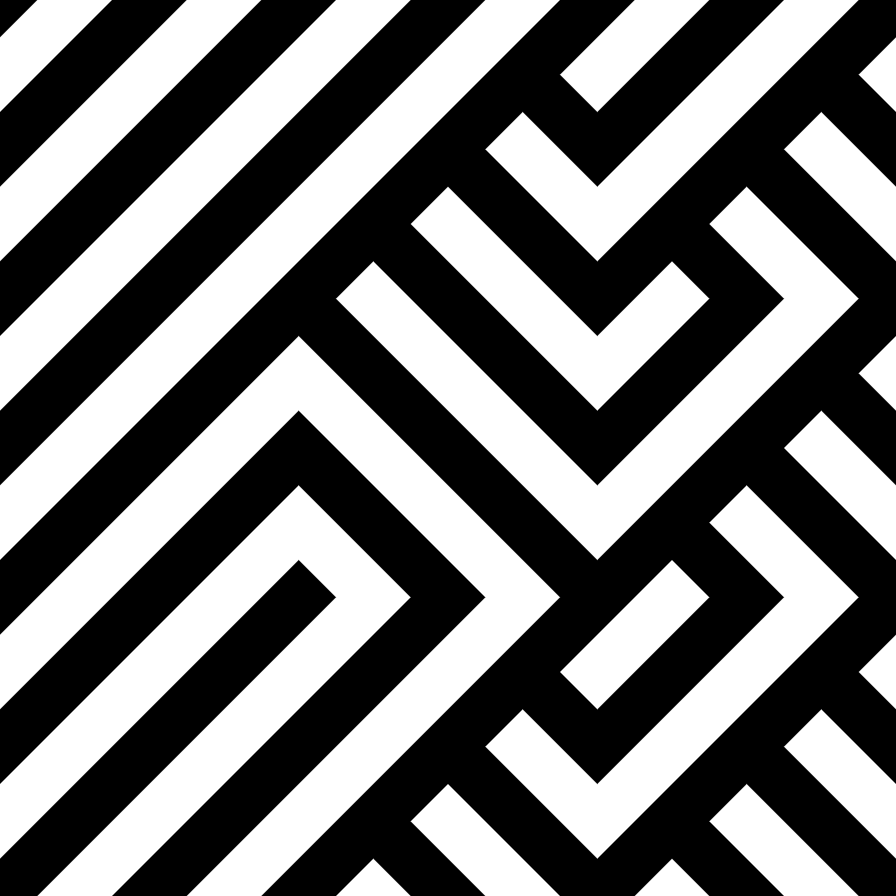
Give the GLSL for this pattern, as a Shadertoy shader.

```glsl
// Black and white diagonal stripe maze on a 3 by 3 grid of plain and split tiles.

// Signed distance to stripes two units wide, repeating every four; negative inside.
float stripes(float s) {
    return abs(mod(s, 4.0) - 2.0) - 1.0;
}

// Distance field of one tile, eight units wide.
float tileField(vec2 q, vec2 cell) {
    float across = q.x - q.y;
    float rising = stripes(across);
    float falling = stripes(q.x + q.y);

    // Plain tiles: rising in the first column, falling in the centre.
    if (cell.x < 0.5) return rising;
    if (cell == vec2(1.0)) return falling;

    // Split tiles: rising above the diagonal, capped falling stripes below it.
    return across < 0.0 ? rising : max(falling, 1.0 - across);
}

void mainImage(out vec4 fragColor, in vec2 fragCoord) {
    vec2 grid = fragCoord / iResolution.xy * 3.0;
    vec2 cell = floor(grid);
    float dist = tileField(fract(grid) * 8.0, cell) / sqrt(2.0);

    // Blend over about one pixel, measured in tile units.
    float pixel = 24.0 / min(iResolution.x, iResolution.y);
    float white = 1.0 - smoothstep(-0.7 * pixel, 0.7 * pixel, dist);
    fragColor = vec4(vec3(white), 1.0);
}
```
